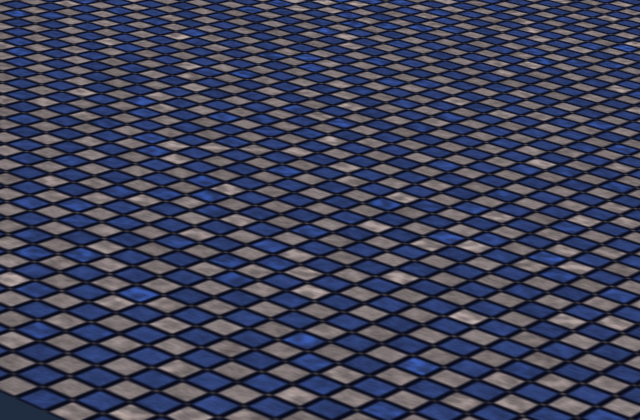
Give the GLSL for this pattern, as a WebGL 1 fragment shader.

```glsl
precision highp float;

// A checkered floor of blue and warm grey tiles with dark grout, seen obliquely.
// A projective map turns canvas points into tile units; the grid, the per-tile
// tints and the gradient-noise wear are all evaluated in those units.

uniform vec2 u_resolution;

// Floor placement, in canvas heights measured from the centre
const vec2 TILE_EDGE_A = vec2(0.0448, 0.0159);
const vec2 TILE_EDGE_B = vec2(0.0609, -0.0208);
const vec2 PERSPECTIVE = vec2(0.05, 0.56);
const vec2 GRID_SHIFT = vec2(1.83, -1.97);
const float FLOOR_BORDER = -15.5;

// Line widths, in tiles, and edge softness, in canvas heights
const float GROUT_HALF = 0.088;
const float SOFTNESS = 0.0036;
const float CHIP_RADIUS = 0.085;

// Colours
const vec3 BLUE = vec3(0.175, 0.240, 0.430);
const vec3 BRIGHT_BLUE = vec3(0.210, 0.335, 0.650);
const vec3 STONE = vec3(0.485, 0.447, 0.448);
const vec3 PALE_STONE = vec3(0.690, 0.630, 0.610);
const vec3 GROUT = vec3(0.032, 0.042, 0.100);
const vec3 CHIP = vec3(0.460, 0.410, 0.370);
const vec3 SURROUND = vec3(0.125, 0.175, 0.250);

// Wear
const float TINT_SPREAD = 0.16;
const float MOTTLE = 0.20;
const float GRAIN = 0.13;

float cross2(vec2 a, vec2 b) {
  return a.x * b.y - a.y * b.x;
}

float hash(vec2 p) {
  vec3 q = fract(vec3(p.xyx) * 0.1031);
  q += dot(q, q.yzx + 33.33);
  return fract((q.x + q.y) * q.z);
}

vec2 gradientAt(vec2 corner) {
  float angle = 6.2832 * hash(corner + 71.0);
  return vec2(cos(angle), sin(angle));
}

float gradientNoise(vec2 p) {
  vec2 i = floor(p);
  vec2 f = p - i;
  vec2 s = f * f * f * (f * (f * 6.0 - 15.0) + 10.0);
  vec2 e = vec2(1.0, 0.0);
  float low = mix(dot(gradientAt(i), f),
                  dot(gradientAt(i + e.xy), f - e.xy), s.x);
  float high = mix(dot(gradientAt(i + e.yx), f - e.yx),
                   dot(gradientAt(i + e.xx), f - e.xx), s.x);
  return mix(low, high, s.y);
}

// Checker colour with a tint for each tile, some brighter, and worn mottling
vec3 tileColor(vec2 tile, vec2 floorPos) {
  float isBlue = mod(tile.x + tile.y, 2.0);
  float tint = hash(tile + 13.0);
  float shine = pow(hash(tile + 37.0), 5.0);
  float mottle = gradientNoise(floorPos * 2.3 + 5.0 * tint);
  float grain = gradientNoise(floorPos * vec2(8.0, 5.0));
  float patchy = smoothstep(-0.35, 0.4, mottle);
  vec3 base = mix(STONE, BLUE, isBlue);
  vec3 bright = mix(PALE_STONE, BRIGHT_BLUE, isBlue);
  vec3 color = mix(base, bright, 0.85 * shine * patchy);
  return color * (1.0 + TINT_SPREAD * (tint - 0.5) + MOTTLE * mottle + GRAIN * grain);
}

void main() {
  vec2 p = (gl_FragCoord.xy - 0.5 * u_resolution) / u_resolution.y;

  // Canvas to floor
  float depth = 1.0 - dot(PERSPECTIVE, p);
  float area = cross2(TILE_EDGE_A, TILE_EDGE_B);
  vec2 floorPos = vec2(cross2(p, TILE_EDGE_B), cross2(TILE_EDGE_A, p)) / (area * depth);
  floorPos += GRID_SHIFT;
  vec2 tile = floor(floorPos + 0.5);
  vec2 local = floorPos - tile;

  // Softness converted to tile units along each axis
  float softness = max(SOFTNESS, 0.8 / u_resolution.y);
  vec2 blur = softness * vec2(length(TILE_EDGE_B), length(TILE_EDGE_A)) / (abs(area) * depth);

  // Tiles set in grout
  vec2 rim = 0.5 - abs(local);
  vec2 inside = smoothstep(GROUT_HALF - blur, GROUT_HALF + blur, rim);
  vec3 color = mix(GROUT, tileColor(tile, floorPos), inside.x * inside.y);

  // Pale chips where four corners meet
  vec2 corner = floor(floorPos);
  float chip = exp(-dot(rim, rim) / (CHIP_RADIUS * CHIP_RADIUS));
  color = mix(color, CHIP, chip * (0.2 + 0.4 * hash(corner + 91.0)));

  // Plain ground beyond the floor border
  float onFloor = smoothstep(-blur.x, blur.x, floorPos.x - FLOOR_BORDER);
  gl_FragColor = vec4(mix(SURROUND, color, onFloor), 1.0);
}
```
